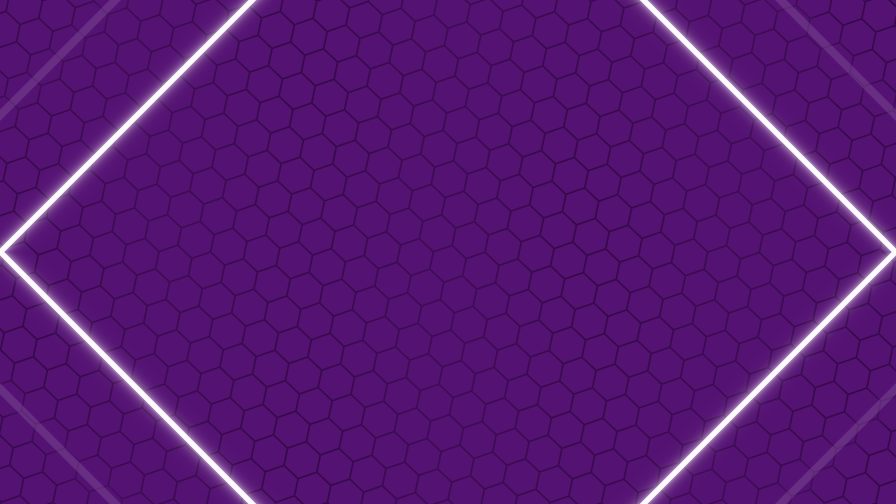
Give the GLSL for this background, as a Shadertoy shader.

```glsl
// Purple honeycomb behind a glowing white diamond with faint outer bands.

const vec3 PURPLE = vec3(0.33, 0.07, 0.45);
const vec3 GROOVE = vec3(0.215, 0.035, 0.295);
const vec3 WHITE  = vec3(0.99, 0.98, 0.99);

// Honeycomb: two lattice steps and one cell centre, in canvas heights
const vec2 STEP_A = vec2(0.0651, -0.0135);
const vec2 STEP_B = vec2(0.0208, -0.0605);
const vec2 CELL_ORIGIN = vec2(0.0, -0.0235);
const float GROOVE_HALF = 0.0017;

// Diamonds: radius is |x| + |y| on the outline
const float FRAME_RADIUS = 0.888;
const float FRAME_HALF   = 0.0054;
const float GLOW_SIZE    = 0.0085;
const float GLOW_POWER   = 0.5;
const float BAND_RADIUS  = 1.160;
const float BAND_HALF    = 0.008;
const float BAND_ALPHA   = 0.12;

// Coverage of a stroke at distance d from its centre line
float stroke(float d, float halfWidth, float pixel) {
    return clamp((halfWidth - abs(d)) / pixel + 0.5, 0.0, 1.0);
}

// Signed distance to a diamond outline
float diamond(vec2 p, float radius) {
    return (abs(p.x) + abs(p.y) - radius) * 0.70711;
}

// Distance from p to the border with the neighbour at offset n
float borderDistance(vec2 p, vec2 n) {
    return 0.5 * length(n) - abs(dot(p, normalize(n)));
}

// Distance to the nearest edge of the cellular lattice
float honeycomb(vec2 p) {
    mat2 lattice = mat2(STEP_A, STEP_B);
    vec2 corner = floor(inverse(lattice) * p);
    vec2 nearest = vec2(1e3);
    for (int i = 0; i < 4; i++) {
        vec2 offset = p - lattice * (corner + vec2(i & 1, i >> 1));
        if (dot(offset, offset) < dot(nearest, nearest)) nearest = offset;
    }
    return min(borderDistance(nearest, STEP_A - STEP_B),
           min(borderDistance(nearest, STEP_A), borderDistance(nearest, STEP_B)));
}

void mainImage(out vec4 fragColor, in vec2 fragCoord) {
    float pixel = 1.0 / iResolution.y;
    vec2 p = (fragCoord - 0.5 * iResolution.xy) * pixel;
    float frame = diamond(p, FRAME_RADIUS);
    float band = diamond(p, BAND_RADIUS);

    // Grooves, with layered sines varying their weight
    float weight = 0.86 + 0.10 * sin(11.0 * p.x - 1.5) + 0.05 * sin(7.0 * p.y + 5.0 * p.x);
    weight *= 1.0 - 0.5 * exp(-pow(band / 0.025, 2.0));
    float groove = stroke(honeycomb(p - CELL_ORIGIN), GROOVE_HALF, pixel);
    vec3 color = mix(PURPLE, GROOVE, groove * weight);

    // Faint outer bands
    color = mix(color, WHITE, BAND_ALPHA * stroke(band, BAND_HALF, pixel));

    // Frame glow and bright core
    float glow = GLOW_POWER * exp(-max(abs(frame) - FRAME_HALF, 0.0) / GLOW_SIZE);
    color = mix(color, WHITE, glow);
    color = mix(color, WHITE, stroke(frame, FRAME_HALF, pixel));

    fragColor = vec4(color, 1.0);
}
```
